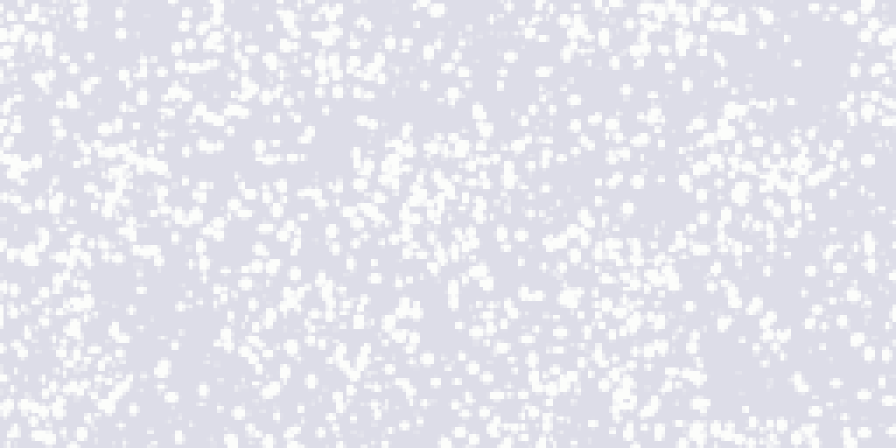
Write a Shadertoy shader that draws this texture.

```glsl
// Blocky white flecks drifting in loose clumps over pale lavender grey.

const vec3 GROUND = vec3(0.868, 0.868, 0.910);
const vec3 FLECK = vec3(0.988, 0.992, 0.985);
const float TEXELS_HIGH = 128.0;    // blocks along the canvas height
const float CELL = 4.0;             // scatter cell, in blocks
const int LAYERS = 2;               // possible flecks per cell
const float MIN_RADIUS = 0.5;       // fleck radius, in blocks
const float MAX_RADIUS = 2.0;
const float EDGE_SLOPE = 1.25;      // falloff of a fleck per block
const float FAINTEST = 0.42;        // opacity of the smallest flecks
const float SPARSE = 0.14;          // fleck chance between clumps
const float DENSE = 0.94;           // fleck chance inside clumps
const float CLUMP_FREQUENCY = 9.0;  // radians per canvas height

float hash(vec3 p) {
    p = fract(p * vec3(0.1031, 0.1130, 0.0973));
    p += dot(p, p.yzx + 33.33);
    return fract((p.x + p.y) * p.z);
}

// Layered, warped sines give the uneven density of the flecks.
float clumping(vec2 p) {
    vec2 q = p * CLUMP_FREQUENCY + vec2(1.7, 4.2);
    float sum = 0.0;
    float weight = 0.55;
    for (int i = 0; i < 4; i++) {
        q += 0.7 * sin(q.yx * 0.8 + float(i) * 2.1);
        sum += weight * sin(q.x) * cos(q.y);
        q = mat2(0.8, 0.6, -0.6, 0.8) * q * 1.55;
        weight *= 0.8;
    }
    return smoothstep(-0.85, 0.85, sum);
}

// Opacity of all flecks at the centre of one block.
float fleckCover(vec2 texel) {
    vec2 centre = texel + 0.5;
    vec2 home = floor(centre / CELL);
    float clear = 1.0;
    for (int y = -1; y <= 1; y++)
    for (int x = -1; x <= 1; x++) {
        vec2 cell = home + vec2(x, y);
        float chance = mix(SPARSE, DENSE, clumping((cell + 0.5) * CELL / TEXELS_HIGH));
        for (int layer = 0; layer < LAYERS; layer++) {
            float seed = float(layer) * 17.0 + 3.0;
            vec3 key = vec3(cell + 50.0, seed);
            if (hash(key) > chance) continue;

            vec2 jitter = vec2(hash(key + vec3(0, 0, 1)), hash(key + vec3(0, 0, 2)));
            float size = pow(hash(key + vec3(0, 0, 3)), 1.5);
            float stretch = mix(0.8, 1.25, hash(key + vec3(0, 0, 4)));
            vec2 offset = (centre - (cell + jitter) * CELL) * vec2(stretch, 1.0 / stretch);

            float radius = mix(MIN_RADIUS, MAX_RADIUS, size);
            float opacity = mix(FAINTEST, 1.0, smoothstep(0.03, 0.35, size));
            float cover = clamp((radius - length(offset)) * EDGE_SLOPE + 0.5, 0.0, 1.0);
            clear *= 1.0 - cover * opacity;
        }
    }
    return 1.0 - clear;
}

void mainImage(out vec4 fragColor, in vec2 fragCoord) {
    float texelsPerPixel = TEXELS_HIGH / iResolution.y;
    vec2 grid = fragCoord * texelsPerPixel - 0.5;
    vec2 base = floor(grid);

    // Blend neighbouring blocks only across a pixel-wide edge.
    vec2 blend = clamp((grid - base - 0.5) / texelsPerPixel + 0.5, 0.0, 1.0);
    float cover = 0.0;
    for (int y = 0; y <= 1; y++)
    for (int x = 0; x <= 1; x++) {
        vec2 corner = vec2(x, y);
        vec2 share = mix(1.0 - blend, blend, corner);
        float weight = share.x * share.y;
        if (weight > 0.0) cover += weight * fleckCover(base + corner);
    }
    fragColor = vec4(mix(GROUND, FLECK, cover), 1.0);
}
```
